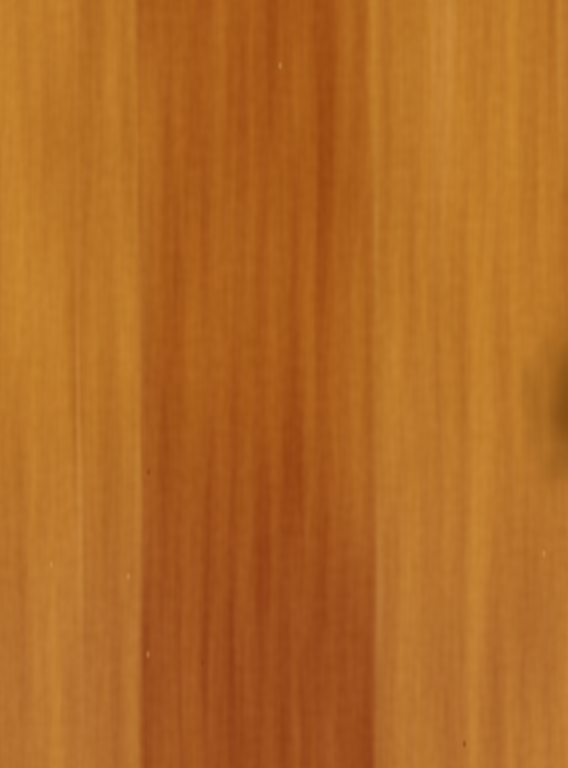
Write a WebGL 2 fragment shader that draws this texture.

```glsl
#version 300 es
precision highp float;
// Polished timber: a red-brown heartwood band between two golden sapwood sides.
// Gradient noise stretched along the grain makes soft streaks; ridged noise adds
// pale threads, and a shaded knot, cross figure and a few specks finish it.
uniform vec2 u_resolution;
out vec4 fragColor;

const vec3 SAP_TOP = vec3(0.724, 0.456, 0.153);
const vec3 SAP_LOW = vec3(0.712, 0.446, 0.186);
const vec3 HEART_TOP = vec3(0.660, 0.362, 0.104);
const vec3 HEART_LOW = vec3(0.618, 0.314, 0.116);
const vec3 STREAK_TINT = vec3(0.115, 0.137, 0.060);
const vec3 THREAD_TINT = vec3(0.050, 0.066, 0.058);
const vec3 DARK_STREAK = vec3(0.034, 0.040, 0.014);
const vec3 KNOT_COLOR = vec3(0.46, 0.26, 0.050);
const vec3 PALE_SPECK = vec3(0.84, 0.62, 0.33);
const vec3 DARK_SPECK = vec3(0.50, 0.25, 0.07);
const float BAND_LEFT = 0.245;    // fractions of the canvas width
const float BAND_RIGHT = 0.654;
const float EDGE_SOFTNESS = 0.008;
const vec2 KNOT_CENTER = vec2(1.010, 0.470);
const vec2 KNOT_RADIUS = vec2(0.095, 0.125);
const float SPECK_CELLS = 9.0;
const float SPECK_CHANCE = 0.08;

vec2 hash2(vec2 p) {
  vec3 q = fract(p.xyx * vec3(0.1031, 0.1030, 0.0973));
  q += dot(q, q.yzx + 33.33);
  return fract((q.xx + q.yz) * q.zy);
}

vec2 gradientAt(vec2 cell) {
  float angle = 6.2832 * hash2(cell).x;
  return vec2(cos(angle), sin(angle));
}

float gradientNoise(vec2 p) {
  vec2 i = floor(p), f = fract(p);
  vec2 w = f * f * f * (f * (f * 6.0 - 15.0) + 10.0);
  float a = dot(gradientAt(i), f);
  float b = dot(gradientAt(i + vec2(1, 0)), f - vec2(1, 0));
  float c = dot(gradientAt(i + vec2(0, 1)), f - vec2(0, 1));
  float d = dot(gradientAt(i + vec2(1, 1)), f - vec2(1, 1));
  return mix(mix(a, b, w.x), mix(c, d, w.x), w.y);
}

// Long vertical streaks, from broad bands down to fine fibres.
float grainStreaks(vec2 p) {
  return 0.36 * gradientNoise(p * vec2(14.0, 1.1) + 3.7)
       + 0.48 * gradientNoise(p * vec2(29.0, 1.7) + 17.3)
       + 0.36 * gradientNoise(p * vec2(61.0, 3.2) + 41.9);
}

// Narrow lines where a stretched noise crosses zero, broken along their length.
float brokenThreads(vec2 p, float width, float seed) {
  float ridge = 1.0 - smoothstep(0.0, width, abs(gradientNoise(p * vec2(13.0, 0.4) + seed)));
  float gaps = smoothstep(-0.30, 0.35, gradientNoise(p * vec2(9.0, 2.0) + seed + 22.2));
  return ridge * gaps;
}

// Sparse small marks; x is the pale coverage, y the dark coverage.
vec2 specks(vec2 p) {
  vec2 cell = floor(p * SPECK_CELLS);
  vec2 choice = hash2(cell + 7.0);
  vec2 center = 0.2 + 0.6 * hash2(cell + 29.0);
  vec2 offset = (fract(p * SPECK_CELLS) - center) / vec2(0.022, 0.040);
  float mark = (1.0 - smoothstep(0.2, 1.6, length(offset))) * step(choice.x, SPECK_CHANCE);
  return mark * vec2(step(0.5, choice.y), step(choice.y, 0.5));
}

void main() {
  vec2 uv = gl_FragCoord.xy / u_resolution;
  vec2 p = gl_FragCoord.xy / u_resolution.y;
  float sway = 0.006 * gradientNoise(vec2(2.3, p.y * 2.2));
  vec2 grain = p + vec2(sway, 0.0);

  // Heartwood band, slightly leaning; its outline softens and sharpens with height.
  float x = uv.x + sway - 0.012 * (0.5 - uv.y);
  float fromLeft = x - BAND_LEFT;
  float fromRight = x - BAND_RIGHT;
  float softLeft = EDGE_SOFTNESS * (0.9 + 1.1 * gradientNoise(vec2(4.3, p.y * 4.0)));
  float softRight = EDGE_SOFTNESS * (1.0 + 1.2 * gradientNoise(vec2(8.6, p.y * 3.0)));
  float heart = smoothstep(-softLeft, softLeft, fromLeft)
              * (1.0 - smoothstep(-softRight, softRight, fromRight));

  // The band pales towards both sides, most on the right above the foot.
  float rightMargin = smoothstep(-0.085, -0.020, fromRight) * smoothstep(0.08, 0.35, uv.y);
  float leftMargin = 1.0 - smoothstep(0.015, 0.110, fromLeft);
  float patches = 1.0 + 1.1 * gradientNoise(p * vec2(18.0, 3.5) + 71.0);
  heart *= 1.0 - (0.36 * rightMargin + 0.20 * leftMargin) * patches;

  // Base tones drift from golden above to redder and duller below.
  float drift = uv.y + 0.10 * gradientNoise(p * vec2(5.0, 2.0) + 11.0);
  float upper = smoothstep(0.12, 0.60, drift);
  vec3 color = mix(mix(SAP_LOW, SAP_TOP, upper), mix(HEART_LOW, HEART_TOP, upper), heart);

  // Grain, soft clouding, cross figure and fine mottling.
  float clouds = gradientNoise(p * vec2(6.0, 3.5) + 23.0);
  float figure = gradientNoise(p * vec2(27.0, 64.0) + 5.0);
  float mottle = gradientNoise(p * vec2(97.0, 73.0) + 9.0);
  float fibre = gradientNoise(grain * vec2(150.0, 14.0) + 53.0);
  color += STREAK_TINT * grainStreaks(grain);
  color += vec3(0.020, 0.024, 0.016) * clouds;
  color += 0.010 * figure + 0.018 * mottle + 0.018 * fibre;
  color -= DARK_STREAK * heart * brokenThreads(grain * vec2(2.1, 1.9), 0.26, 33.7);

  // Pale threads in the sapwood and an interrupted bright line beside the band.
  float seam = exp(-pow((fromRight - 0.011) / 0.007, 2.0))
             * clamp(0.55 + 1.3 * gradientNoise(vec2(7.4, p.y * 3.5)), 0.0, 1.0);
  color += THREAD_TINT * (brokenThreads(grain, 0.12, 61.2) * (1.0 - heart) + 0.9 * seam);
  float shade = exp(-pow((fromLeft - 0.007) / 0.009, 2.0))
              * clamp(0.50 + 1.4 * gradientNoise(vec2(5.6, p.y * 4.5)), 0.0, 1.0);
  color -= vec3(0.036, 0.032, 0.008) * shade;

  // Dusky knot cut by the right side, fading out raggedly.
  vec2 knotOffset = (uv - KNOT_CENTER) / KNOT_RADIUS;
  float knotDistance = length(knotOffset) + 0.40 * gradientNoise(p * vec2(30.0, 16.0));
  float knot = 0.78 * pow(1.0 - smoothstep(0.0, 1.25, knotDistance), 1.3);
  color = mix(color, KNOT_COLOR, knot);

  vec2 marks = specks(p);
  color = mix(color, PALE_SPECK, 0.45 * marks.x);
  color = mix(color, DARK_SPECK, 0.55 * marks.y);
  fragColor = vec4(clamp(color, 0.0, 1.0), 1.0);
}
```
